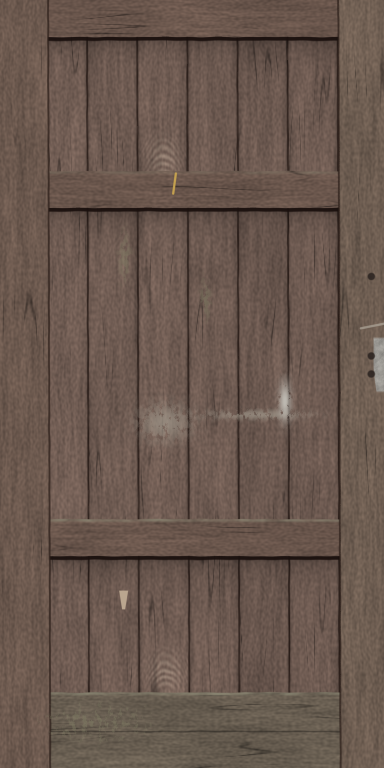
Give the GLSL for this texture, as a Shadertoy shader.

```glsl
// Weathered plank door: two stiles, four cross rails and recessed boards.
// Stretched gradient noise makes the grain, soft bands place joinery and shadows,
// and noise-broken smudges add lichen and paint. Canvas is 1 wide, 2 high.

const vec2 RAILS[4] = vec2[4](vec2(1.904, 2.1), vec2(1.459, 1.554),
                              vec2(0.552, 0.648), vec2(-0.1, 0.197));
const float STILE_LEFT = 0.125, STILE_RIGHT = 0.881;
const float BOARD_WIDTH = 0.1305, BOARD_START = 0.096;

vec2 hash2(vec2 p) {
    vec3 q = fract(p.xyx * vec3(0.1031, 0.1030, 0.0973));
    q += dot(q, q.yzx + 33.33);
    return fract((q.xx + q.yz) * q.zy);
}

float gradAt(vec2 cell, vec2 offset) {
    float a = 6.2832 * hash2(cell).x;
    return dot(vec2(cos(a), sin(a)), offset);
}

float gnoise(vec2 p) {
    vec2 i = floor(p), f = p - i, u = f * f * (3.0 - 2.0 * f), e = vec2(1, 0);
    return mix(mix(gradAt(i, f), gradAt(i + e, f - e), u.x),
               mix(gradAt(i + e.yx, f - e.yx), gradAt(i + 1.0, f - 1.0), u.x), u.y);
}

float fbm(vec2 p) {
    float sum = 0.0, amp = 1.0;
    for (int i = 0; i < 4; i++, amp *= 0.55, p = p * 2.03 + 17.7) sum += amp * gnoise(p);
    return sum;
}

float band(float x, float lo, float hi, float soft) {
    return smoothstep(lo - soft, lo + soft, x) * (1.0 - smoothstep(hi - soft, hi + soft, x));
}

// Timber brightness; q.x runs across the grain, q.y along it.
float wood(vec2 q, float seed) {
    q += seed * vec2(3.71, 7.13);
    q.x += 0.008 * gnoise(q * vec2(9, 4));
    float crack = (1.0 - smoothstep(0.0, 0.055, abs(gnoise(q * vec2(38, 2.2)))))
                * smoothstep(0.05, 0.35, gnoise(q * vec2(14, 5) + 31.0));
    return 1.0 + 0.11 * fbm(q * vec2(42, 3)) + 0.13 * gnoise(q * vec2(125, 13))
         + 0.17 * gnoise(q * vec2(165, 95)) + 0.08 * fbm(q * vec2(7, 3.5)) - 0.28 * crack;
}

// Patch with a ragged outline, fading away from its centre.
float smudge(vec2 p, vec2 centre, vec2 radius, float cover) {
    vec2 d = (p - centre) / radius;
    float fade = exp(-dot(d, d)), ragged = 0.5 + 0.55 * fbm(p * vec2(75, 48));
    return fade * smoothstep(1.0 - cover, 1.25 - cover, ragged * (0.45 + 0.55 * fade));
}

// Arched growth rings where the grain surfaces.
float arches(vec2 p, vec2 centre) {
    vec2 d = p - centre;
    float rings = sin((d.y + 22.0 * d.x * d.x + 0.01 * gnoise(p * 25.0)) * 330.0);
    return (0.45 + 0.4 * rings) * exp(-dot(d * d, vec2(700, 420)));
}

float stroke(vec2 p, vec2 a, vec2 b, float width, float soft) {
    vec2 ab = b - a;
    float t = clamp(dot(p - a, ab) / dot(ab, ab), 0.0, 1.0);
    return 1.0 - smoothstep(width - soft, width + soft, length(p - a - ab * t));
}

void mainImage(out vec4 fragColor, in vec2 fragCoord) {
    vec2 p = fragCoord / iResolution.xy * vec2(1, 2);
    float soft = 0.75 / iResolution.x, wobble = 0.0025 * gnoise(p * 22.0);
    float x = p.x - 0.006 + 0.003 * p.y + 0.5 * wobble, y = p.y + wobble;

    // Boards and the gaps between them
    float slot = (x - BOARD_START) / BOARD_WIDTH, board = floor(slot);
    float gap = (fract(slot + 0.5) - 0.5) * BOARD_WIDTH;
    float tint = 0.96 + 0.08 * hash2(vec2(board, 4)).x;
    vec3 col = vec3(0.435, 0.358, 0.322) * tint * wood(p, board + 1.0);
    col *= 1.0 - 0.22 * exp(-abs(gap) * 190.0);
    float depth = 0.68 + 0.4 * gnoise(vec2(board * 5.3, p.y * 17.0));
    col = mix(col, vec3(0.13, 0.085, 0.07), depth * band(gap, -0.0024, 0.0024, soft));
    col += vec3(0.17, 0.17, 0.15) * (arches(p, vec2(0.425, 1.59)) + arches(p, vec2(0.432, 0.25)));

    // Rails with the shadows they cast
    for (int i = 0; i < 4; i++) {
        vec2 r = RAILS[i];
        float below = r.x - y, base = i == 3 ? 1.0 : 0.0;
        col *= 1.0 - step(0.0, below) * 0.32 * exp(-max(below, 0.0) * 32.0);
        col = mix(col, vec3(0.10, 0.06, 0.05), 0.93 * band(below, 0.0, 0.010, 0.0025));
        vec3 rail = mix(vec3(0.415, 0.337, 0.298), vec3(0.405, 0.365, 0.315), base);
        rail *= wood(p.yx, 11.0 + float(i)) * (1.0 - base * 0.3 * band(y, 0.093, 0.097, soft));
        float worn = band(y, r.y - 0.007, r.y + 0.007, 0.004) * (0.55 + 0.8 * gnoise(p * vec2(24, 50)));
        rail = mix(rail, vec3(0.56, 0.55, 0.47), clamp(worn, 0.0, 1.0) * (i > 1 ? 0.8 : 0.35));
        col = mix(col, rail, band(y, r.x, r.y, soft));
    }

    // Stiles and their joints
    float right = smoothstep(-soft, soft, x - STILE_RIGHT);
    float stile = 1.0 - band(x, STILE_LEFT, STILE_RIGHT, soft);
    vec3 stileCol = mix(vec3(0.425, 0.350, 0.308), vec3(0.435, 0.370, 0.322), right);
    col = mix(col, stileCol * wood(p, 21.0 + 6.0 * right), stile);
    float edge = min(abs(x - STILE_LEFT), abs(x - STILE_RIGHT));
    col = mix(col, vec3(0.16, 0.11, 0.09), 0.7 * band(edge, -0.1, 0.0025, soft));

    // Lichen, scuffs and chipped paint
    float lichen = smudge(p, vec2(0.325, 1.33), vec2(0.018, 0.07), 0.75)
        + smudge(p, vec2(0.535, 1.22), vec2(0.018, 0.06), 0.7)
        + smudge(p, vec2(0.25, 0.12), vec2(0.2, 0.07), 0.55);
    col = mix(col, vec3(0.50, 0.49, 0.39), 0.5 * min(lichen, 1.0));
    float scuff = smudge(p, vec2(0.43, 0.9), vec2(0.07, 0.05), 0.85)
        + smudge(p, vec2(0.67, 0.92), vec2(0.14, 0.014), 0.8);
    col = mix(col, vec3(0.64, 0.61, 0.56), 0.65 * min(scuff, 1.0));
    float paint = smudge(p, vec2(0.742, 0.955), vec2(0.016, 0.05), 0.95);
    col = mix(col, vec3(0.78, 0.77, 0.74), 0.9 * paint);

    // Yellow fleck, bare wedge and scratch
    col = mix(col, vec3(0.77, 0.63, 0.31), stroke(p, vec2(0.458, 1.548), vec2(0.451, 1.496), 0.003, soft));
    float wedge = 0.004 + 0.16 * max(p.y - 0.413, 0.0);
    col = mix(col, vec3(0.73, 0.65, 0.56), band(p.y, 0.413, 0.462, soft) * band(p.x - 0.322, -wedge, wedge, soft));
    col = mix(col, vec3(0.69, 0.66, 0.61), 0.7 * stroke(p, vec2(0.94, 1.145), vec2(1, 1.157), 0.003, soft));

    // Metal plate and dark fixings
    float plate = band(p.y, 0.98, 1.12, 0.004) * smoothstep(-soft, soft, x - 0.97 - 0.12 * max(1.04 - y, 0.0));
    col = mix(col, vec3(0.60, 0.59, 0.57) * (1.0 + 0.2 * fbm(p * 45.0)), plate);
    for (int i = 0; i < 3; i++) {
        float d = length(p - vec2(0.967, i == 2 ? 1.28 : 1.026 + 0.047 * float(i)));
        col = mix(col, vec3(0.16, 0.13, 0.12), 0.85 - 0.85 * smoothstep(0.007, 0.012, d));
    }
    fragColor = vec4(clamp(col, 0.0, 1.0), 1);
}
```
